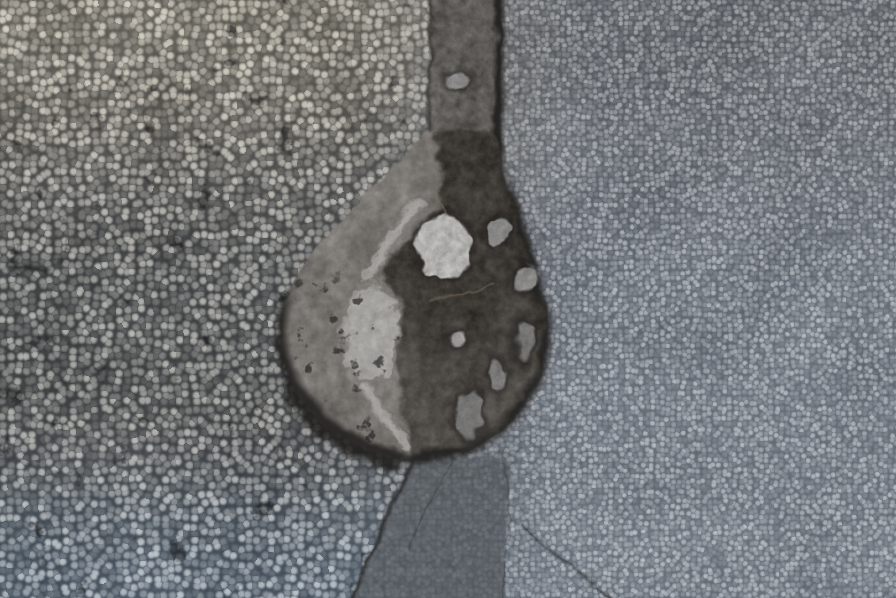
A WebGL 1 fragment shader for this texture:

```glsl
precision highp float;
uniform vec2 u_resolution;

#define COARSE_GRAIN 78.
#define FINE_GRAIN 115.
#define GRAIN_CONTRAST .34
#define EDGE_WOBBLE .011
#define RIM_WIDTH .016
#define MUD vec3(.235, .222, .205)
#define CONCRETE vec3(.47, .455, .44)
#define CHALK vec3(.67, .665, .65)
#define TAR vec3(.355, .375, .395)
#define SHADOW vec3(.12, .115, .11)

vec2 hash2(vec2 p) {
  vec3 q = fract(p.xyx * vec3(.1031, .103, .0973));
  q += dot(q, q.yzx + 33.33);
  return fract((q.xx + q.yz) * q.zy);
}

float corner(vec2 cell, vec2 offset) {
  return dot(hash2(cell) * 2. - 1., offset);
}

float noise(vec2 p) {
  vec2 i = floor(p), f = fract(p), u = f * f * (3. - 2. * f), e = vec2(1, 0);
  return mix(mix(corner(i, f), corner(i + e, f - e), u.x),
             mix(corner(i + e.yx, f - e.yx), corner(i + 1., f - 1.), u.x), u.y);
}

float fbm(vec2 p) {
  float sum = 0., amp = 1.;
  for (int k = 0; k < 4; k++) {
    sum += amp * noise(p);
    p = p * 2.03 + 17.1;
    amp *= .55;
  }
  return sum;
}

// Brightness of packed pebbles, centred near zero
float grains(vec2 p) {
  float nearest = 9., tone = 0.;
  for (int k = 0; k < 9; k++) {
    float row = floor(float(k) / 3. + .01);
    vec2 c = floor(p) + vec2(float(k) - 3. * row, row) - 1.;
    float d = length(p - c - .15 - .7 * hash2(c + 40.));
    if (d < nearest) { nearest = d; tone = hash2(c + 91.).x; }
  }
  return (.25 + tone) * smoothstep(.75, .2, nearest) - .42;
}

float segment(vec2 p, float ax, float ay, float bx, float by) {
  vec2 a = vec2(ax, ay), d = vec2(bx, by) - a;
  return length(p - a - d * clamp(dot(p - a, d) / dot(d, d), 0., 1.));
}

float fill(float d, float soft) { return 1. - smoothstep(-soft, soft, d); }

float ellipse(vec2 p, float x, float y, float rx, float ry) {
  return (length((p - vec2(x, y)) / vec2(rx, ry)) - 1.) * min(rx, ry);
}

void shade(inout vec3 col, float d, float soft, float amount) {
  col = mix(col, SHADOW, amount * fill(d, soft));
}

void stone(inout vec3 col, vec2 p, float x, float y, float rx, float ry, float tone) {
  float d = ellipse(p, x, y, rx, ry) + .012 * noise(p * 45. + x * 70.);
  shade(col, d - .006, .007, .55);
  col = mix(col, tone * vec3(1, .995, .98) * (1. + .2 * fbm(p * 70.)), fill(d, .003));
}

vec3 asphalt(vec2 p, float fineGrain) {
  float right = smoothstep(.55, 1., p.x);
  vec3 worn = mix(vec3(.43, .47, .51), vec3(.4, .405, .405), smoothstep(.02, .32, p.y));
  worn = mix(worn, vec3(.53, .515, .48), smoothstep(.5, 1., p.y));
  vec3 firm = mix(vec3(.5, .525, .56), vec3(.445, .46, .48), smoothstep(.3, 1., p.y));
  float g = mix(grains(p * COARSE_GRAIN), .65 * fineGrain, right);
  vec3 col = mix(worn, firm, right) + GRAIN_CONTRAST * g * vec3(1.03, 1, .95);
  col += .05 * fbm(p * 6.) + .05 * noise(p * 160.);
  // Scattered pits on the worn side
  return col * (1. - .4 * (1. - right) * smoothstep(.32, .6, fbm(p * 22. + 5.)));
}

void main() {
  vec2 p = (gl_FragCoord.xy - .5 * u_resolution) / u_resolution.y + vec2(.75, .5);
  float n = fbm(p * 17.), fine = fbm(p * 60.), grit = grains(p * FINE_GRAIN);
  vec2 w = p + EDGE_WOBBLE * vec2(n, fbm(p * 17. + 31.));
  vec3 col = asphalt(p, grit);
  shade(col, segment(w, .02, .555, .08, .55) - .004, .006, .7);

  // Tar strip and cracks below the hole
  float low = 1. - smoothstep(.22, .25, p.y);
  float strip = max(mix(.59, .69, p.y / .235) - w.x, w.x - .85);
  col = mix(col, TAR + .05 * fine + .05 * grit, .9 * low * fill(strip, .004));
  float crack = min(segment(w, .59, 0., .69, .235) - .003, segment(w, .875, .12, 1.02, 0.) - .001);
  shade(col, crack, .005, .75 * low);
  float hairline = min(segment(w, .76, .23, .68, .08), segment(w, .84, .24, .855, .13));
  hairline = min(hairline, segment(w, .855, .13, .845, 0.));
  shade(col, hairline, .004, .5 * low);

  // Broken channel above the hole
  float high = smoothstep(.7, .76, p.y);
  col = mix(col, vec3(.37, .36, .345) + .12 * fine + .08 * n, high * fill(abs(w.x - .778) - .06, .004));
  shade(col, abs(w.x - .72) - .002, .006, .6 * high);
  shade(col, abs(w.x - .836) - .007 - .006 * n, .007, .9 * high);

  // Round basin joined to a taper
  float rise = (w.y - .55) / .23;
  float taper = max(mix(.5, .715, rise) - w.x, w.x - mix(.895, .825, rise));
  taper = max(taper, abs(w.y - .67) - .11);
  float hole = min(ellipse(w, .693, .443, .222, .21), taper);
  vec3 bed = CONCRETE + .1 * n + .09 * fine;
  float chalk = ellipse(w, .625, .435, .05, .08) + .035 * n;
  chalk = min(chalk, min(segment(w, .7, .66, .61, .54), segment(w, .61, .35, .68, .25)) - .008);
  bed = mix(bed, CHALK + .1 * fine, .85 * fill(chalk + .012 * fine, .005));
  shade(bed, .32 - fbm(p * 24. + 8.), .1, .65 * (1. - smoothstep(.5, .58, p.y)));

  // Damp soil on the right
  float notch = (p.y - .55) / .035;
  float shore = .675 + .055 * smoothstep(.54, .68, p.y) - .04 * exp(-notch * notch);
  vec3 soil = MUD + .075 * (1. - smoothstep(.3, .55, p.y)) + .08 * n + .09 * fine;
  bed = mix(bed, soil, fill(shore - w.x - .018 * n, .008));
  col = mix(col, bed, fill(hole, .004));

  // Shaded rim, heaviest at the lower left
  float heavy = (1. - smoothstep(.3, .45, p.y)) * (1. - smoothstep(.6, .75, p.x));
  float rim = max(1. - smoothstep(.46, .56, p.y), smoothstep(.78, .84, p.x) * (1. - smoothstep(.6, .8, p.y)));
  shade(col, abs(hole) - RIM_WIDTH * (.45 + .6 * heavy + .7 * n), .009, .85 * rim);

  // Loose stones and twigs
  stone(col, w, .743, .588, .046, .053, .69);
  stone(col, w, .764, .433, .014, .011, .6);
  stone(col, w, .834, .612, .021, .02, .52);
  stone(col, w, .88, .535, .018, .02, .53);
  stone(col, w, .876, .43, .014, .029, .46);
  stone(col, w, .834, .372, .015, .025, .48);
  stone(col, w, .785, .306, .024, .038, .46);
  stone(col, w, .765, .867, .017, .013, .54);
  float twig = min(segment(w, .72, .495, .825, .525), segment(w, .715, .69, .745, .64));
  col = mix(col, vec3(.47, .42, .35), .75 * fill(twig - .001, .003));
  gl_FragColor = vec4(clamp(col, 0., 1.), 1);
}
```
